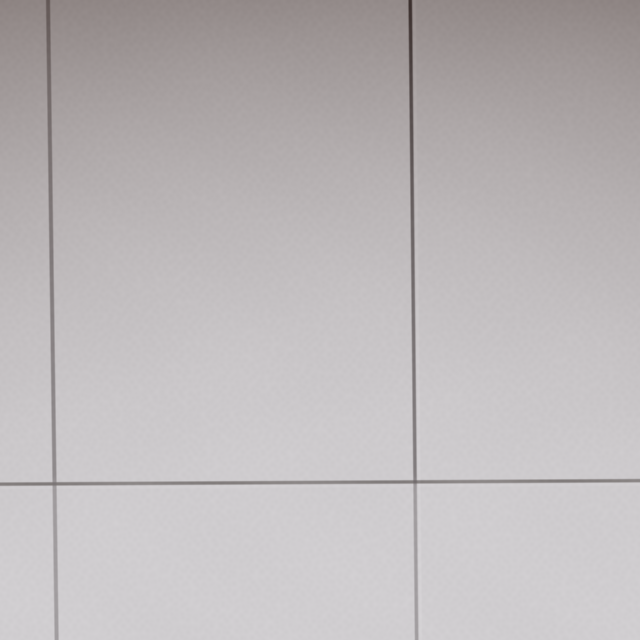
Write a Shadertoy shader that draws this texture.

```glsl
float hash(vec2 p) {
    return fract(sin(dot(p, vec2(127.1, 311.7))) * 43758.5);
}

// Distance to the nearest scattered cell point
float cellular(vec2 p) {
    vec2 cell = floor(p), local = p - cell;
    float nearest = 2.0;
    for (int j = -1; j <= 1; j++) {
        for (int i = -1; i <= 1; i++) {
            vec2 o = vec2(i, j);
            vec2 point = o + vec2(hash(cell + o), hash(cell + o + 37.0));
            nearest = min(nearest, length(point - local));
        }
    }
    return nearest;
}

// Soft-edged joint profile
float joint(float d, float halfWidth, float pixel) {
    float soft = max(0.0017, pixel);
    return 1.0 - smoothstep(halfWidth - soft, halfWidth + soft, abs(d));
}

void mainImage(out vec4 fragColor, in vec2 fragCoord) {
    vec2 uv = fragCoord / iResolution.xy;
    float pixel = 0.7 / min(iResolution.x, iResolution.y);

    // Panel lighting: dim and warm above, pale below, brightest near the middle
    float across = uv.x - 0.52;
    float shade = pow(uv.y, 2.7) + 0.38 * across * across * smoothstep(0.0, 0.7, uv.y);
    vec3 color = mix(vec3(0.815, 0.805, 0.815), vec3(0.575, 0.54, 0.535), shade);

    // Fine mottling and faint broad unevenness
    float grain = cellular(uv * 110.0) - 0.45;
    float broad = sin(uv.x * 17.0 + 2.0 * sin(uv.y * 9.0)) * sin(uv.y * 21.0 + uv.x * 5.0);
    color += 0.014 * grain + 0.003 * broad;
    color += 0.003 * sin(uv.x * 410.0 + sin(uv.y * 60.0)) * sin(uv.y * 370.0);

    // Upright joints, leaning slightly and converging
    float column = round((uv.x - 0.083) / 0.5635);
    float side = clamp(column, 0.0, 1.0);
    float dx = uv.x - 0.0885 - 0.5625 * column + (0.0135 - 0.0035 * side) * uv.y;
    float above = smoothstep(0.235, 0.26, uv.y);
    float depth = mix(0.19, mix(0.25, 0.29 + 0.07 * uv.y, side), above);
    depth -= 0.07 * (1.0 - side) * smoothstep(0.5, 1.0, uv.y);
    float upright = joint(dx, mix(0.0031, 0.0027, side), pixel);
    color -= vec3(0.97, 1.0, 1.01) * depth * upright;

    // Level joint, rising slightly to the right
    float level = 0.2435 + 0.0055 * uv.x;
    float dy = uv.y - level - 0.85 * round((uv.y - level) / 0.85);
    float levelJoint = joint(dy, 0.0026, pixel) * (0.29 + 0.02 * sin(uv.x * 23.0));
    color -= vec3(0.97, 1.0, 1.04) * levelJoint * (1.0 - 0.6 * upright);

    // Faint light along the joint edges
    color += 0.018 * joint(dx - 0.0065, 0.002, pixel) * side;
    color += 0.012 * joint(dy + 0.006, 0.002, pixel);

    fragColor = vec4(clamp(color, 0.0, 1.0), 1.0);
}
```
